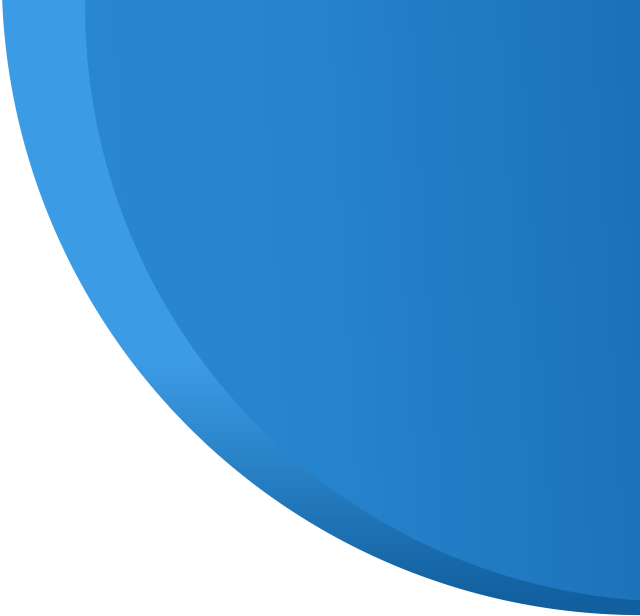
Write a WebGL 1 fragment shader that draws this background.

```glsl
precision highp float;

uniform vec2 u_resolution;

// Lengths are fractions of the canvas height
#define OUTER_CENTER vec2(1.0420, 1.0407)
#define OUTER_RADIUS 1.0393
#define INNER_CENTER vec2(1.1043, 0.9892)
#define INNER_RADIUS 0.9661
#define RIM_FADE vec2(0.025, 0.415)
#define FACE_STOPS vec3(0.138, 0.528, 1.041)
#define FACE_TILT 0.06
#define RIM_LIGHT vec3(0.235, 0.608, 0.898)
#define RIM_DARK vec3(0.067, 0.373, 0.620)
#define FACE_LEFT vec3(0.161, 0.527, 0.816)
#define FACE_MIDDLE vec3(0.149, 0.513, 0.802)
#define FACE_RIGHT vec3(0.110, 0.447, 0.725)

// Linear progress from a to b, held at both ends
float ramp(float a, float b, float x) {
  return clamp((x - a) / (b - a), 0.0, 1.0);
}

// Antialiased coverage of a disc
float disc(vec2 p, vec2 center, float radius) {
  float signedDistance = length(p - center) - radius;
  return clamp(0.5 - signedDistance * u_resolution.y, 0.0, 1.0);
}

// Rim darkens toward its lower end
vec3 rimColor(vec2 p) {
  return mix(RIM_DARK, RIM_LIGHT, ramp(RIM_FADE.x, RIM_FADE.y, p.y));
}

// Face darkens to the right along a slightly tilted axis
vec3 faceColor(vec2 p) {
  float x = p.x + FACE_TILT * (p.y - 0.5);
  vec3 color = mix(FACE_LEFT, FACE_MIDDLE, ramp(FACE_STOPS.x, FACE_STOPS.y, x));
  return mix(color, FACE_RIGHT, ramp(FACE_STOPS.y, FACE_STOPS.z, x));
}

void main() {
  vec2 p = gl_FragCoord.xy / u_resolution.y;

  // White ground, then rim, then face
  vec3 color = vec3(1.0);
  color = mix(color, rimColor(p), disc(p, OUTER_CENTER, OUTER_RADIUS));
  color = mix(color, faceColor(p), disc(p, INNER_CENTER, INNER_RADIUS));

  gl_FragColor = vec4(color, 1.0);
}
```
